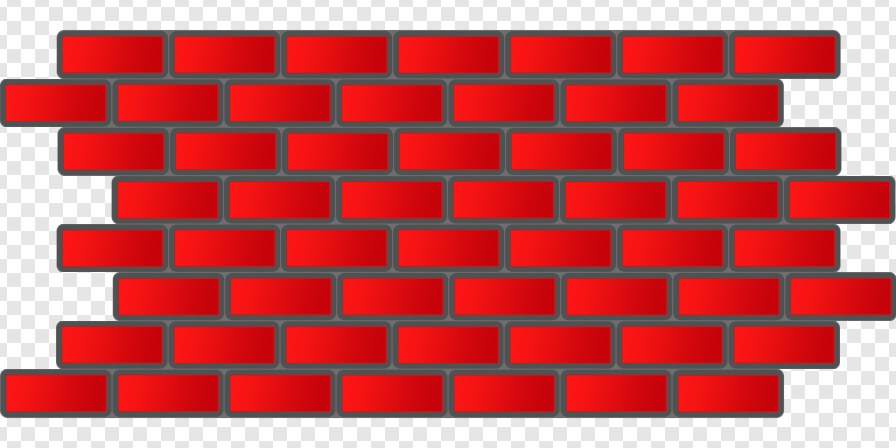
Write a Shadertoy shader that draws this pattern.

```glsl
#define ROWS 8.0
#define BRICKS_PER_ROW 7.0
#define PITCH vec2(0.2500, 0.1080)
#define WALL_TOP_LEFT vec2(0.001, 0.932)
#define JOINT_HALF 0.0118
#define RIM_WIDTH 0.0026
#define OUTER_RADIUS 0.017
#define FACE_RADIUS 0.005
#define SEAM_HALF 0.0012
#define CHECK_SIZE 0.03125
#define JITTER 0.005

float hash(vec2 p) {
    return fract(sin(dot(p, vec2(41.3, 289.1))) * 4375.85);
}

float roundedBox(vec2 p, vec2 halfSize, float radius) {
    vec2 q = abs(p) - halfSize + radius;
    return length(max(q, 0.0)) + min(max(q.x, q.y), 0.0) - radius;
}

// Coverage of the inside of a signed distance, one pixel wide
float fill(float d, float px) {
    return clamp(0.5 - d / px, 0.0, 1.0);
}

vec3 checkerboard(vec2 p, float px) {
    vec2 edge = (abs(fract(p / (2.0 * CHECK_SIZE)) - 0.5) - 0.25) * 2.0 * CHECK_SIZE;
    vec2 side = clamp(2.0 * edge / px, -1.0, 1.0);
    return vec3(mix(0.90, 1.0, 0.5 + 0.5 * side.x * side.y));
}

// Even rows sit half a brick in; odd rows step out left or right
float rowShift(float row) {
    float oddShift = step(abs(row - 4.0), 2.0);
    float shift = mod(row, 2.0) < 0.5 ? 0.5 : oddShift;
    return shift * PITCH.x + (hash(vec2(row, 3.0)) - 0.5) * JITTER;
}

vec3 brickColor(vec2 local, vec2 id, float px) {
    const vec3 seam = vec3(0.43, 0.43, 0.43);
    const vec3 mortar = vec3(0.31, 0.32, 0.32);
    const vec3 rim = vec3(0.65, 0.16, 0.16);
    const vec3 brightRed = vec3(0.99, 0.085, 0.08);
    const vec3 deepRed = vec3(0.77, 0.01, 0.04);

    // Mortar frame with a pale seam around it
    float frame = roundedBox(local, 0.5 * PITCH - SEAM_HALF, OUTER_RADIUS);
    vec3 color = mix(seam, mortar, fill(frame, px));

    // Red face, shaded along a slight diagonal, with a dull rim
    vec2 nudge = (vec2(hash(id), hash(id + 17.0)) - 0.5) * 0.2 * JITTER;
    vec2 p = local - nudge;
    float face = roundedBox(p, 0.5 * PITCH - JOINT_HALF, FACE_RADIUS);
    float shade = 0.5 + p.x / (PITCH.x - 2.0 * JOINT_HALF) - 0.8 * p.y;
    vec3 red = mix(brightRed, deepRed, smoothstep(-0.05, 1.05, shade));
    color = mix(color, rim, fill(face, px));
    return mix(color, red, fill(face + RIM_WIDTH, px));
}

void mainImage(out vec4 fragColor, in vec2 fragCoord) {
    float px = 1.0 / iResolution.y;
    vec2 p = fragCoord * px;
    vec3 color = checkerboard(vec2(p.x, 1.0 - p.y), px);

    // Position within the row, measured from its left end and top
    vec2 q = vec2(p.x - WALL_TOP_LEFT.x, WALL_TOP_LEFT.y - p.y);
    float row = clamp(floor(q.y / PITCH.y), 0.0, ROWS - 1.0);
    q.x -= rowShift(row);
    float column = clamp(floor(q.x / PITCH.x), 0.0, BRICKS_PER_ROW - 1.0);
    vec2 id = vec2(column, row);
    vec2 local = q - (id + 0.5) * PITCH;
    local.y = -local.y;

    // Rounded outline of the whole row, overlapping its neighbours slightly
    vec2 rowHalf = 0.5 * PITCH * vec2(BRICKS_PER_ROW, 1.0);
    vec2 fromCenter = vec2(q.x - rowHalf.x, local.y);
    float outline = roundedBox(fromCenter, rowHalf + vec2(0.0, 0.5 * px), OUTER_RADIUS);
    color = mix(color, brickColor(local, id, px), fill(outline, px));

    fragColor = vec4(color, 1.0);
}
```
